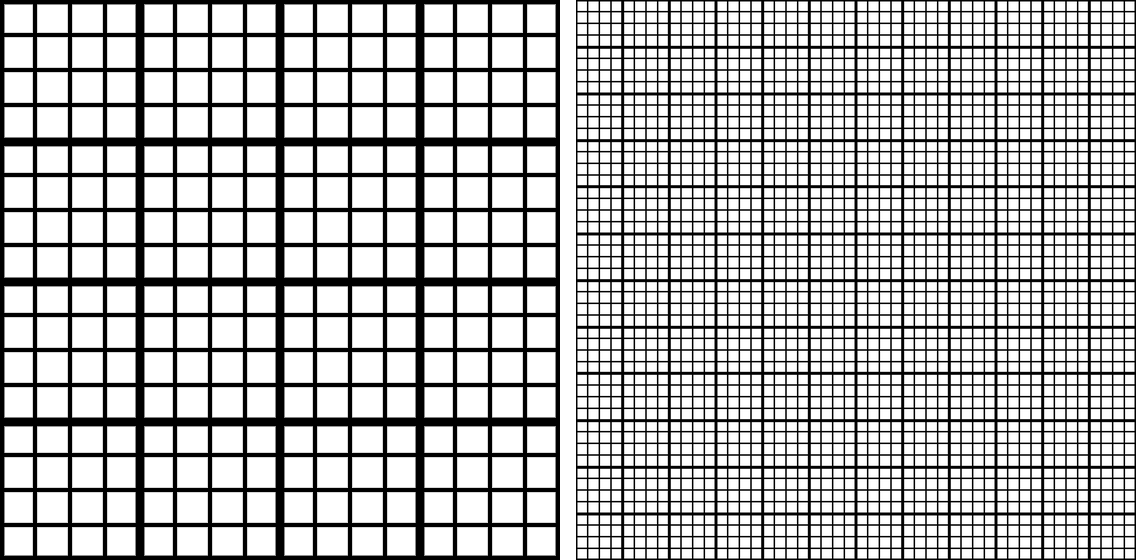
Left, the tile; right, the same tile 3 across and 3 down.
Write a WebGL 1 fragment shader that draws this pattern.

```glsl
precision highp float;

uniform vec2 u_resolution;

const float BLOCKS = 4.0;             // heavy-ruled blocks per side
const float CELLS_PER_BLOCK = 4.0;    // fine cells per block side
const float FINE_WIDTH = 0.0077;      // line widths, in canvas units
const float HEAVY_WIDTH = 0.0159;
const float EDGE_SOFTNESS = 0.0009;
const vec2 HEAVY_SHIFT = vec2(0.0, -0.0035);  // drift of inner heavy lines
const vec3 PAPER = vec3(1.0);
const vec3 INK = vec3(0.0);

// Distance on each axis to the nearest of count evenly spaced lines.
// Lines on the canvas border stay in place so that the tile wraps.
vec2 lineDistance(vec2 p, float count, vec2 shift) {
  vec2 index = floor(p * count + 0.5);
  vec2 inner = step(0.5, mod(index, count));
  return abs(p - index / count - shift * inner);
}

// Soft coverage of the lines running along both axes.
vec2 lineCoverage(vec2 dist, float width, vec2 blur) {
  return 1.0 - smoothstep(0.5 * width - blur, 0.5 * width + blur, dist);
}

void main() {
  vec2 p = gl_FragCoord.xy / u_resolution;
  vec2 blur = max(vec2(EDGE_SOFTNESS), 0.7 / u_resolution);

  // Fine and heavy rulings
  vec2 fineDist = lineDistance(p, BLOCKS * CELLS_PER_BLOCK, vec2(0.0));
  vec2 heavyDist = lineDistance(p, BLOCKS, HEAVY_SHIFT);
  vec2 ruling = max(lineCoverage(fineDist, FINE_WIDTH, blur),
                    lineCoverage(heavyDist, HEAVY_WIDTH, blur));

  // Union of the two directions
  float ink = max(ruling.x, ruling.y);
  gl_FragColor = vec4(mix(PAPER, INK, ink), 1.0);
}
```
